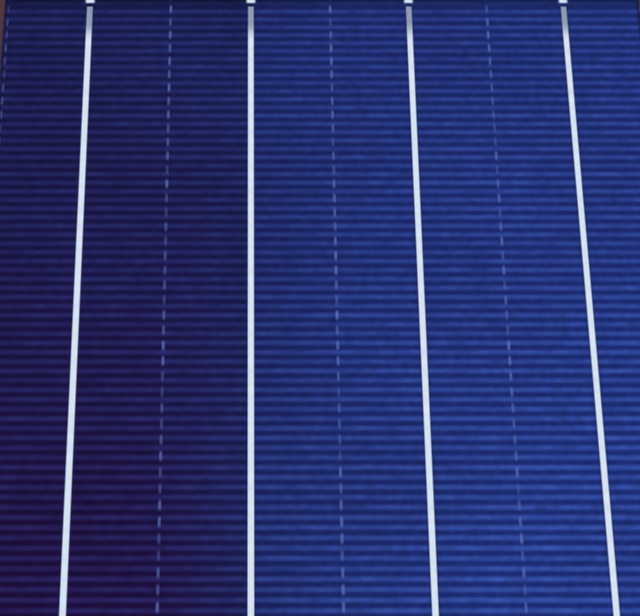
Reproduce this texture procedurally as a Shadertoy shader.

```glsl
// Solar cell in perspective: fine silver fingers, four busbars and dashed seams on blue silicon.

const float ROWS = 68.0;              // fingers from bottom to top
const float PITCH_NEAR = 0.2915;      // busbar spacing at the bottom edge
const float PITCH_FAR = 0.2485;       // busbar spacing at the top edge
const float AXIS_X = 0.392;           // the busbar that stands upright
const float LENS_BEND = 0.01;         // narrowing of the spacing to the right
const float BAR_HALF = 0.0185;        // busbar half width, in pitches
const float SEAM_HALF = 0.0085;       // dashed seam half width, in pitches
const float DASH_ROWS = 1.65;         // dash period, in fingers
const float CELL_TOP = 0.990;         // height at which the busbars end
const vec2 CELL_SIDES = vec2(-1.51, 2.49);

const vec3 GAP_DARK = vec3(0.085, 0.080, 0.240);
const vec3 GAP_BLUE = vec3(0.110, 0.175, 0.460);
const vec3 FINGER_DARK = vec3(0.135, 0.150, 0.370);
const vec3 FINGER_BLUE = vec3(0.205, 0.305, 0.640);
const vec3 PURPLE_TINT = vec3(0.025, -0.025, -0.015);
const vec3 SEAM_COLOR = vec3(0.36, 0.43, 0.69);
const vec3 BAR_COLOR = vec3(0.84, 0.89, 0.95);
const vec3 BAR_DULL = vec3(0.56, 0.61, 0.71);
const vec3 BAR_SHADOW = vec3(0.10, 0.11, 0.25);
const vec3 FRAME_COLOR = vec3(0.33, 0.23, 0.25);

float hash(vec2 p) {
    p = fract(p * vec2(0.1031, 0.1137));
    p += dot(p, p.yx + 33.33);
    return fract((p.x + p.y) * p.x * 17.0);
}

vec2 gradientAt(vec2 cell) {
    float angle = 6.2832 * hash(cell + 71.0);
    return vec2(cos(angle), sin(angle));
}

// Gradient noise, about -0.7 to 0.7
float noise(vec2 p) {
    vec2 i = floor(p), f = p - i;
    vec2 w = f * f * f * (f * (f * 6.0 - 15.0) + 10.0);
    vec2 e = vec2(1.0, 0.0);
    float low = mix(dot(gradientAt(i), f), dot(gradientAt(i + e.xy), f - e.xy), w.x);
    float high = mix(dot(gradientAt(i + e.yx), f - e.yx), dot(gradientAt(i + e.xx), f - e.xx), w.x);
    return mix(low, high, w.y);
}

// Soft-edged stripe from the distance to its centre line
float stripe(float dist, float halfWidth, float blur) {
    return 1.0 - smoothstep(halfWidth - blur, halfWidth + blur, dist);
}

void mainImage(out vec4 fragColor, in vec2 fragCoord) {
    vec2 uv = fragCoord / iResolution.xy;

    // Perspective: busbars fall on whole numbers of col, fingers on whole rows
    float pitch = mix(PITCH_NEAR, PITCH_FAR, uv.y);
    float col = (uv.x - AXIS_X) / pitch;
    col += LENS_BEND * col * col;
    float row = ROWS * uv.y * PITCH_FAR / pitch;
    float colPixel = fwidth(col);
    float rowPixel = fwidth(row);

    // Light grows to the right, with a step at the upright busbar
    float cloud = noise(uv * vec2(4.0, 5.0));
    float light = 0.48 * smoothstep(-1.5, 2.2, col) + 0.20 * smoothstep(-0.7, 0.6, col)
                + 0.24 * smoothstep(-0.03, 0.03, col);
    light += 0.13 * cloud + (0.5 - uv.y) * 0.22 * smoothstep(-0.3, 1.5, col);
    light += 0.18 * uv.y * (1.0 - smoothstep(-0.6, 0.3, col));
    light = clamp(light, 0.0, 1.15);

    // Fingers, uneven in strength along and between rows
    float fingerId = floor(row);
    float fingerDist = abs(fract(row) - 0.5);
    float finger = 1.0 - smoothstep(0.06, 0.40 + 0.3 * rowPixel, fingerDist);
    finger = mix(finger, 0.45, smoothstep(0.4, 1.0, rowPixel));
    float wear = 0.90 + 0.20 * (hash(vec2(fingerId, 3.0)) - 0.5)
               + 0.45 * noise(vec2(col * 7.0, row * 0.8));
    finger *= wear * mix(1.0, 0.75, uv.y);

    vec3 color = mix(mix(GAP_DARK, GAP_BLUE, light), mix(FINGER_DARK, FINGER_BLUE, light), finger);
    color += PURPLE_TINT * (1.0 - uv.y) * (1.0 - smoothstep(-0.6, 0.2, col));
    color *= 1.0 + 0.12 * noise(vec2(col * 22.0, row * 1.3));

    // Dashed seams halfway between busbars
    float seamDist = abs(fract(col) - 0.5);
    float dash = row / DASH_ROWS;
    float dashStrength = 0.35 + 0.5 * hash(vec2(floor(dash), floor(col) + 9.0));
    float dashMask = stripe(abs(fract(dash) - 0.5), 0.29, 0.10 + 0.5 * rowPixel);
    color = mix(color, SEAM_COLOR, stripe(seamDist, SEAM_HALF, colPixel) * dashMask * dashStrength);

    // Busbars with a thin shadow, dull near their upper ends
    float barDist = abs(fract(col + 0.5) - 0.5);
    float below = 1.0 - smoothstep(CELL_TOP - 0.002, CELL_TOP + 0.001, uv.y);
    float shadow = stripe(barDist, BAR_HALF * 1.45, 0.006 + colPixel);
    float bar = stripe(barDist, BAR_HALF, 0.003 + 0.7 * colPixel);
    float dull = smoothstep(0.935, 0.965, uv.y);
    vec3 metal = mix(BAR_COLOR, BAR_DULL, dull) * (1.0 + 0.04 * noise(vec2(col * 9.0, row)));
    color = mix(color, BAR_SHADOW, 0.45 * shadow * below);
    color = mix(color, metal, bar * below);

    // Dark upper rim, solder tabs above it, and the frame beyond the sides
    color *= 1.0 - 0.22 * smoothstep(CELL_TOP - 0.002, CELL_TOP + 0.002, uv.y);
    float tab = stripe(barDist, BAR_HALF * 1.5, 0.005 + colPixel);
    color = mix(color, BAR_COLOR, tab * smoothstep(0.993, 0.997, uv.y));
    float outside = max(CELL_SIDES.x - col, col - CELL_SIDES.y);
    color = mix(color, GAP_DARK, 0.6 * stripe(abs(outside), 0.012, 0.012));
    color = mix(color, FRAME_COLOR, smoothstep(0.0, 0.02, outside) * mix(0.25, 0.95, smoothstep(0.7, 1.0, uv.y)));

    fragColor = vec4(clamp(color, 0.0, 1.0), 1.0);
}
```
